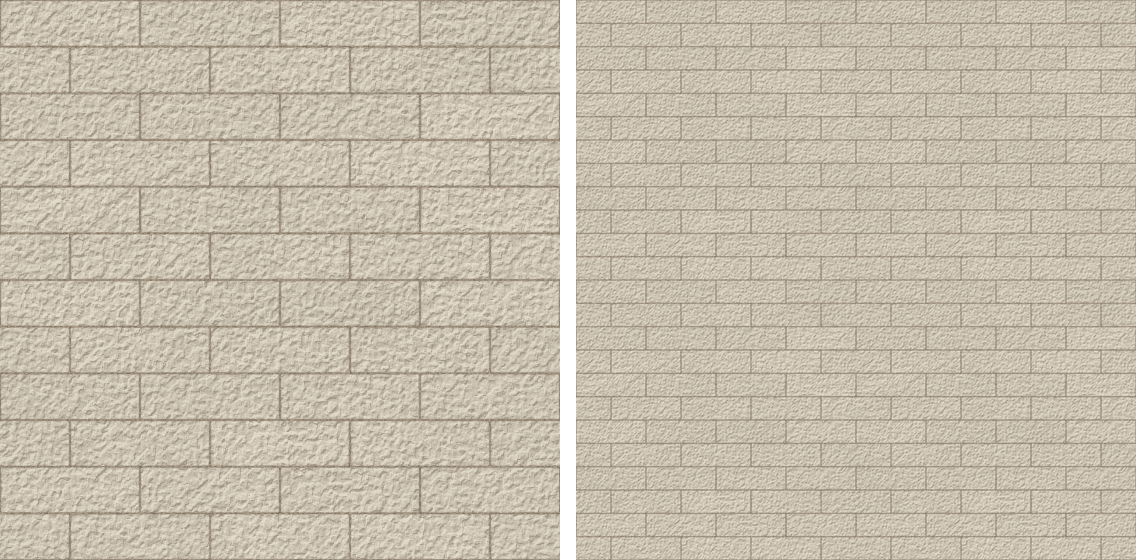
Left: one tile. Right: repeated 2 by 2.
Write a WebGL 1 fragment shader that draws this texture.

```glsl
precision highp float;

// Running-bond wall of pale, pebbly stone blocks with thin brown joints.
// Wrapped octaves of lumps give a height, lit from the upper left by its slope;
// rounded-box distances with a ragged edge cut out the joints.

uniform vec2 u_resolution;

#define GRID vec2(4.0, 12.0)        // blocks across and courses up
#define JOINT_HALF 0.0018           // half width of a joint
#define JOINT_WEAR 0.0026           // raggedness of block edges
#define CORNER 0.003                // corner radius of a block
#define RELIEF_CELLS 80.0           // wrap period of the relief, in cells
#define RELIEF_GAIN 2.75            // strength of the lit relief
#define LIGHT_STEP vec2(-0.0011, 0.0018)
#define BLOCK_VARIATION 0.02        // brightness spread between blocks
#define STONE_LIGHT vec3(0.885, 0.853, 0.785)
#define STONE_DARK vec3(0.640, 0.600, 0.535)
#define JOINT_COLOR vec3(0.590, 0.535, 0.460)

float hash(vec2 p) {
  return fract(sin(dot(p, vec2(127.1, 311.7))) * 43758.5453);
}

// Value noise repeating every "period" cells.
float noise(vec2 p, float period) {
  vec2 cell = floor(p);
  vec2 f = p - cell;
  f = f * f * f * (f * (f * 6.0 - 15.0) + 10.0);
  vec2 a = floor(mod(cell + 0.5, period));
  vec2 b = floor(mod(cell + 1.5, period));
  return mix(mix(hash(a), hash(vec2(b.x, a.y)), f.x),
             mix(hash(vec2(a.x, b.y)), hash(b), f.x), f.y);
}

// Steep-sided lumps plus finer grit; integer matrices turn the octaves and keep the wrap.
float stoneHeight(vec2 uv) {
  vec2 p = mat2(1.0, 1.0, -1.0, 1.0) * uv * RELIEF_CELLS;
  p += 0.35 * vec2(noise(p + 17.3, RELIEF_CELLS), noise(p + 41.7, RELIEF_CELLS));
  float lumps = smoothstep(0.2, 0.8, noise(p, RELIEF_CELLS));
  p = mat2(1.0, 1.0, -1.0, 1.0) * p + 7.3;
  float pebbles = smoothstep(0.1, 0.9, noise(p, RELIEF_CELLS));
  p = mat2(2.0, -1.0, 1.0, 2.0) * p + 3.9;
  float grit = noise(p, RELIEF_CELLS);
  return 0.31 * lumps + 0.29 * pebbles + 0.13 * grit;
}

// Signed distance to a rounded box, negative inside.
float roundedBox(vec2 p, vec2 halfSize, float radius) {
  vec2 q = abs(p) - halfSize + radius;
  return length(max(q, 0.0)) + min(max(q.x, q.y), 0.0) - radius;
}

void main() {
  vec2 uv = gl_FragCoord.xy / u_resolution;
  float pixel = 1.0 / min(u_resolution.x, u_resolution.y);

  // Block layout: every other course moves by half a block.
  vec2 wall = uv * GRID;
  float course = floor(wall.y);
  wall.x += 0.5 * (1.0 - mod(course, 2.0));
  vec2 block = vec2(mod(floor(wall.x), GRID.x), course);
  vec2 local = (fract(wall) - 0.5) / GRID;
  float blockRandom = hash(block + 3.7);

  // Ragged joint outline.
  float grain = noise(uv * 460.0, 460.0);
  float wear = 0.45 * noise(uv * 190.0, 190.0) + 0.55 * grain - 0.5;
  float edge = roundedBox(local, 0.5 / GRID - JOINT_HALF, CORNER) + JOINT_WEAR * wear;
  float soft = max(0.7 * pixel, 0.0006);
  float joint = smoothstep(-soft, soft, edge);

  // Stone face, with its own piece of relief in each block.
  vec2 face = uv + vec2(blockRandom, hash(block + 9.1));
  float height = stoneHeight(face);
  float slope = RELIEF_GAIN * (height - stoneHeight(face + LIGHT_STEP));
  float tone = 0.64 + slope - 0.4 * slope * slope + 0.22 * (height - 0.365);
  vec3 stone = mix(STONE_DARK, STONE_LIGHT, clamp(tone, 0.0, 1.0));
  float mottle = noise(uv * 9.0, 9.0) - 0.5;
  stone *= 1.0 + BLOCK_VARIATION * (blockRandom - 0.5 + mottle);

  // Faint shade gathers towards the joints, which are grainy mortar.
  stone *= 1.0 - 0.05 * smoothstep(-0.003, 0.0, edge);
  vec3 mortar = JOINT_COLOR * (0.78 + 0.44 * grain);
  gl_FragColor = vec4(mix(stone, mortar, joint), 1.0);
}
```
